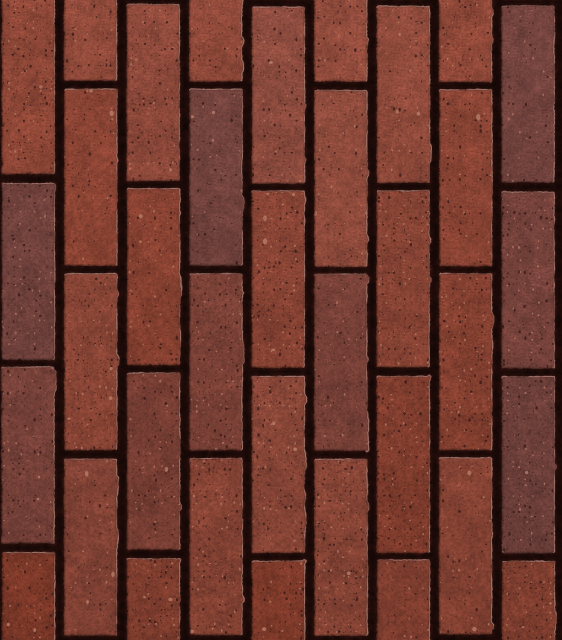
This texture is drawn by a Shadertoy shader. Its source:

```glsl
// Upright clay bricks in running bond: nine columns, every other one shifted.
// Each brick is a wobbly rounded box over dark joints, with a pale worn rim on
// its top and right edges, and grain, pits and flecks from hashed noise.

// Layout, in units of the canvas height
const vec2 PITCH = vec2(0.09766, 0.2885);
const vec2 HALF_SIZE = vec2(0.0417, 0.1385);
const float LEFT_SHIFT = 0.0046;
const float EVEN_JOINT = 0.1305;
const float ODD_JOINT = 0.0015;
const float FIRST_COLUMN_LIFT = 0.014;
const float CORNER = 0.003;
const float RIM_WIDTH = 0.0028;

// Colours
const vec3 RED = vec3(0.50, 0.225, 0.16);
const vec3 ROSE = vec3(0.55, 0.295, 0.24);
const vec3 PLUM = vec3(0.43, 0.25, 0.23);
const vec3 JOINT = vec3(0.11, 0.04, 0.03);
const vec3 RIM = vec3(0.64, 0.47, 0.43);
const vec3 PIT = vec3(0.20, 0.09, 0.08);
const vec3 FLECK = vec3(0.72, 0.49, 0.41);

float hash(vec2 p) {
    return fract(sin(dot(p, vec2(127.1, 311.7))) * 43758.5);
}

float noise(vec2 p) {
    vec2 i = floor(p), f = fract(p);
    f = f * f * (3.0 - 2.0 * f);
    return mix(mix(hash(i), hash(i + vec2(1, 0)), f.x),
               mix(hash(i + vec2(0, 1)), hash(i + vec2(1, 1)), f.x), f.y);
}

float roundBox(vec2 p, vec2 halfSize, float r) {
    vec2 q = abs(p) - halfSize + r;
    return length(max(q, 0.0)) + min(max(q.x, q.y), 0.0) - r;
}

// Scattered oval dots, at most one per grid cell
float specks(vec2 p, float cell, float density, float radius, float seed) {
    vec2 id = floor(p / cell);
    vec2 centre = 0.3 + 0.4 * vec2(hash(id + seed), hash(id + seed + 5.3));
    vec2 d = (fract(p / cell) - centre) * cell;
    d.y *= mix(0.6, 1.3, hash(id + seed + 9.1));
    float r = radius * mix(0.5, 1.3, hash(id + seed + 2.7));
    float blur = 0.6 / iResolution.y;
    return step(hash(id + seed + 7.9), density) * (1.0 - smoothstep(r - blur, r + blur, length(d)));
}

void mainImage(out vec4 fragColor, in vec2 fragCoord) {
    vec2 p = fragCoord / iResolution.y;
    float aa = 0.75 / iResolution.y;

    // Column, row and position inside the brick
    float column = floor((p.x + LEFT_SHIFT) / PITCH.x);
    float joint = mod(column, 2.0) < 0.5 ? EVEN_JOINT : ODD_JOINT;
    joint += FIRST_COLUMN_LIFT * exp2(-column) * (1.0 - mod(column, 2.0));
    float row = floor((p.y - joint) / PITCH.y);
    vec2 id = vec2(column, row);
    vec2 q = vec2(p.x + LEFT_SHIFT, p.y - joint) - (id + 0.5) * PITCH;
    q += (vec2(hash(id + 3.1), hash(id + 8.4)) - 0.5) * vec2(0.001, 0.003);

    // Worn outline, with small lumps sticking out on the right
    float wobble = (noise(p * 90.0) - 0.5) * 0.0013 + (noise(p * 330.0) - 0.5) * 0.0012;
    float lump = smoothstep(0.78, 0.97, noise(vec2(p.y * 48.0, column * 7.0)));
    float rightSide = smoothstep(HALF_SIZE.x - 0.005, HALF_SIZE.x - 0.001, q.x);
    float topSide = smoothstep(HALF_SIZE.y - 0.005, HALF_SIZE.y - 0.001, q.y);
    float d = roundBox(q, HALF_SIZE, CORNER) + wobble - 0.003 * lump * rightSide;

    // Brick body: a tone per brick, then blotches and fine grain
    float height = fragCoord.y / iResolution.y;
    vec3 brick = mix(RED, ROSE, 0.6 * hash(id + 1.7) + 0.4 * height);
    brick = mix(brick, PLUM, smoothstep(0.5, 0.85, hash(id + 21.3)));
    brick *= mix(0.95, 1.06, height);
    brick *= 1.0 + 0.14 * (noise(p * 38.0) - 0.5) + 0.13 * (noise(p * 160.0) - 0.5);
    brick *= 1.0 + 0.20 * (noise(p * 420.0 + 17.0) - 0.5);

    // Pits and flecks
    float wear = mix(0.5, 1.3, hash(id + 14.2));
    brick = mix(brick, PIT, 0.75 * specks(p, 0.0085, 0.17 * wear, 0.0015, 11.0));
    brick = mix(brick, PIT, 0.50 * specks(p, 0.0050, 0.16 * wear, 0.0009, 43.0));
    brick = mix(brick, FLECK, 0.75 * specks(p, 0.0095, 0.16 * wear, 0.0012, 67.0));
    brick = mix(brick, FLECK, 0.80 * specks(p, 0.0400, 0.10, 0.0026, 89.0));

    // Shaded border, then the broken pale rim
    brick *= mix(0.68, 1.0, smoothstep(0.0, 0.004, -d));
    float rim = (1.0 - smoothstep(0.4 * RIM_WIDTH, RIM_WIDTH, -d)) * max(rightSide, topSide);
    rim *= mix(0.35, 1.0, smoothstep(0.2, 0.65, noise(p * 65.0 + 31.0)));
    brick = mix(brick, RIM, 0.9 * rim);

    // Rough dark joint
    vec3 gap = JOINT * (0.65 + 0.45 * noise(p * 110.0) + 0.35 * noise(p * 300.0));
    gap *= mix(1.25, 0.85, smoothstep(0.0, 0.006, d));

    fragColor = vec4(mix(brick, gap, smoothstep(-aa, aa, d)), 1.0);
}
```
